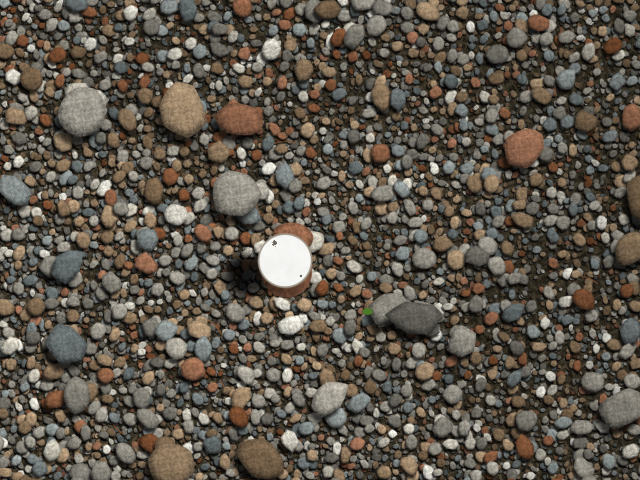
Give the GLSL for this texture, as a WebGL 1 fragment shader.

```glsl
precision highp float;
// Sunlit gravel of mixed pebbles on dark soil, with a white-lidded can among the stones.
uniform vec2 u_resolution;

float hash(vec2 p) {
  vec3 q = fract(p.xyx * vec3(0.1031, 0.1030, 0.0973));
  q += dot(q, q.yzx + 33.33);
  return fract((q.x + q.y) * q.z);
}

vec2 direction(float angle) { return vec2(cos(angle), sin(angle)); }

// Layered sines, each octave turned and warped by the last
float mottle(vec2 p) {
  float sum = 0.0, weight = 0.5;
  for (int i = 0; i < 4; i++) {
    p = mat2(0.8, 0.6, -0.6, 0.8) * p * 1.7 + sin(p.yx * 1.3);
    sum += weight * sin(p.x) * sin(p.y);
    weight *= 0.7;
  }
  return sum;
}

// Bare, damp soil is commoner towards the upper right
float dampness(vec2 p) {
  return smoothstep(-0.2, 1.1, 0.55 * p.x + 0.25 * p.y - 0.2 + 0.5 * mottle(p * 3.0));
}

// Rounded polygon with random facets: 0 at the centre, about 1 on the rim
float pebbleDistance(vec2 q, vec2 id, float roundness) {
  float facets = 0.0;
  for (int i = 0; i < 6; i++) {
    float n = float(i);
    float angle = (n + 0.7 * hash(id + n * 3.7)) * 1.047;
    facets = max(facets, dot(q, direction(angle)) / (0.78 + 0.26 * hash(id + n * 5.3)));
  }
  return mix(facets, length(q), roundness);
}

vec3 pebbleColor(vec2 id) {
  float kind = hash(id + 41.3);
  float tone = hash(id + 57.9);
  vec3 color = mix(vec3(0.40, 0.39, 0.36), vec3(0.68, 0.66, 0.61), tone);
  if (kind > 0.40) color = mix(vec3(0.36, 0.39, 0.39), vec3(0.58, 0.61, 0.60), tone);
  if (kind > 0.56) color = mix(vec3(0.44, 0.36, 0.27), vec3(0.69, 0.59, 0.47), tone);
  if (kind > 0.80) color = mix(vec3(0.45, 0.28, 0.17), vec3(0.64, 0.46, 0.36), tone);
  if (kind > 0.91) color = mix(vec3(0.74, 0.72, 0.66), vec3(0.88, 0.87, 0.83), tone);
  return color;
}

// One scattered layer of pebbles with cast shadows, drawn over the ground
vec3 addPebbles(vec3 ground, vec2 p, float size, float share, float brightness) {
  vec2 grid = p / size;
  float blur = 0.9 / (size * u_resolution.y);
  for (int j = 1; j >= -1; j--) {
    for (int i = -1; i <= 1; i++) {
      vec2 cell = floor(grid) + vec2(float(i), float(j));
      vec2 id = cell + floor(share * 97.0 + size * 9000.0) + 20.0;
      vec2 center = cell + 0.5 + 0.7 * (vec2(hash(id + 7.1), hash(id + 13.7)) - 0.5);
      vec2 offset = grid - center;
      float present = share * (1.0 - 0.4 * dampness(center * size));
      if (hash(id + 23.5) > present || length(offset) > 1.0) continue;

      float radius = mix(0.30, 0.52, hash(id + 31.1));
      float stretch = mix(1.0, 1.55, hash(id + 37.7));
      vec2 axis = direction(6.283 * hash(id + 43.9));
      mat2 turn = mat2(axis.x, -axis.y, axis.y, axis.x);
      vec2 scale = vec2(inversesqrt(stretch), sqrt(stretch)) / radius;
      float roundness = 0.2 + 0.6 * hash(id + 47.3);

      vec2 shadowOffset = offset + radius * vec2(0.20, 0.38);
      float shade = pebbleDistance(turn * shadowOffset * scale, id, roundness);
      ground *= 1.0 - 0.72 * (1.0 - smoothstep(0.75, 1.2, shade));

      float d = pebbleDistance(turn * offset * scale, id, roundness);
      float slope = dot(offset / radius, vec2(0.42, 0.90));
      float light = 0.98 + 0.30 * slope * smoothstep(0.1, 1.0, d);
      light -= 0.30 * smoothstep(0.65, 1.05, d);
      light += 0.17 * mottle(p * 210.0 + id * 3.0) + 0.10 * mottle(p * 65.0 + id);
      float cover = 1.0 - smoothstep(1.0 - blur / radius, 1.0 + blur / radius, d);
      ground = mix(ground, pebbleColor(id) * light * brightness, cover);
    }
  }
  return ground;
}

// Thin rusty stems lying in the gravel
vec3 addTwigs(vec3 ground, vec2 p) {
  for (int i = 0; i < 14; i++) {
    vec2 id = vec2(float(i) * 3.1 + 5.0, 71.0);
    vec2 q = p - vec2(1.33 * hash(id), hash(id + 9.0));
    vec2 along = direction(6.283 * hash(id + 17.0));
    float t = clamp(dot(q, along), -0.022, 0.022);
    vec2 bend = vec2(-along.y, along.x) * t * t * 9.0;
    float d = length(q - along * t - bend);
    float cover = 1.0 - smoothstep(0.0007, 0.0030, d);
    ground = mix(ground, vec3(0.50, 0.32, 0.20), 0.75 * cover);
  }
  return ground;
}

// Can seen from above: shadow, rusty side, grey rim and scuffed white lid
vec3 addCan(vec3 ground, vec2 p) {
  float pixel = 1.0 / u_resolution.y;
  vec2 q = p - vec2(0.594, 0.457);
  float shadow = length((q + vec2(0.075, 0.030)) * vec2(0.8, 1.0));
  ground *= 1.0 - 0.8 * (1.0 - smoothstep(0.025, 0.060, shadow));
  float side = length(q - vec2(0.003, clamp(q.y, -0.024, 0.0))) - 0.053;
  vec3 rust = vec3(0.40, 0.27, 0.20) * (0.85 + 6.0 * q.x + 0.25 * mottle(p * 90.0));
  ground = mix(ground, rust, 1.0 - smoothstep(-pixel, pixel, side));
  float lid = length(q) - 0.057;
  vec3 white = vec3(0.96, 0.96, 0.95) + 0.02 * mottle(p * 40.0);
  white = mix(white, vec3(0.62, 0.59, 0.54), smoothstep(-0.005, -0.002, lid));
  float scuff = length(q - vec2(-0.022, 0.036)) + 0.004 * mottle(p * 300.0);
  scuff = min(scuff, length(q - vec2(0.033, -0.032)) + 0.002);
  white = mix(vec3(0.42, 0.40, 0.37), white, smoothstep(0.003, 0.006, scuff));
  return mix(ground, white, 1.0 - smoothstep(-pixel, pixel, lid));
}

void main() {
  vec2 p = gl_FragCoord.xy / u_resolution.y;
  vec3 color = vec3(0.23, 0.205, 0.155) * (0.9 + 0.6 * mottle(p * 130.0));
  color = addPebbles(color, p, 0.0125, 0.85, 0.72);
  color = addPebbles(color, p, 0.0190, 0.85, 0.88);
  color = addTwigs(color, p);
  color = addPebbles(color, p, 0.0290, 0.78, 1.0);
  color = addPebbles(color, p, 0.0480, 0.30, 1.0);
  color = addPebbles(color, p, 0.1050, 0.20, 0.98);
  color *= 1.04 - 0.20 * dampness(p);
  // Scrap of green leaf
  float leaf = length((p - vec2(0.766, 0.351)) * vec2(0.8, 1.2));
  color = mix(vec3(0.30, 0.47, 0.16), color, smoothstep(0.007, 0.010, leaf));
  gl_FragColor = vec4(clamp(addCan(color, p), 0.0, 1.0), 1.0);
}
```
